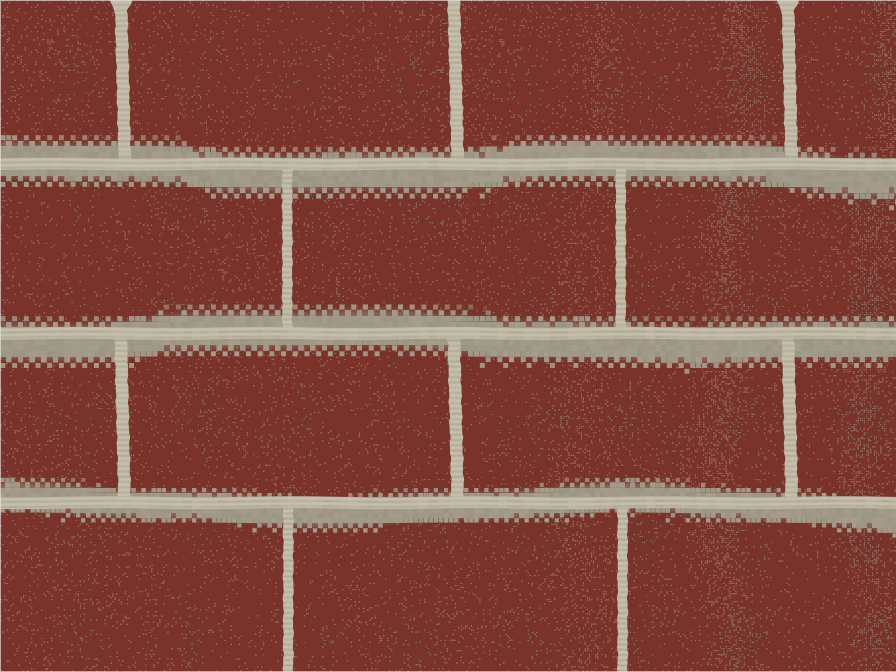
Give the GLSL for this pattern, as a Shadertoy shader.

```glsl
// Four courses of red brick in running bond with woven, pale mortar joints.
// Blocky dust is laid along the bed joints by ordered dithering; cellular
// specks gather in vertical streaks shaped by layered sines.

const float COURSE = 0.252;       // height of one course
const float BRICK = 0.4965;       // length of one brick
const float FIRST_JOINT = 0.181;  // x of the first upright joint
const vec3 RED = vec3(0.48, 0.20, 0.17);
const vec3 ROSE = vec3(0.56, 0.43, 0.38);
const vec3 DUST = vec3(0.63, 0.60, 0.53);
const vec3 CREAM = vec3(0.73, 0.71, 0.64);
const vec3 PALE = vec3(0.91, 0.89, 0.87);

float hash(vec2 p) {
    vec3 q = fract(vec3(p.xyx) * 0.1031);
    q += dot(q, q.yzx + 33.33);
    return fract((q.x + q.y) * q.z);
}

// Coverage of a signed distance, smoothed over one pixel
float fill(float d, float px) {
    return clamp(0.5 - d / px, 0.0, 1.0);
}

float bayer2(vec2 a) {
    a = floor(a);
    return fract(a.x * 0.5 + a.y * a.y * 0.75);
}

float bayer4(vec2 a) {
    return bayer2(a * 0.5) * 0.25 + bayer2(a);
}

// Share of cells that hold a speck
float speckDensity(vec2 p) {
    float sway = 0.02 * sin(p.y * 5.0 - 3.2) + 0.008 * sin(p.y * 17.0);
    float wave = 0.5 + 0.5 * cos((p.x - 0.87 - sway) * 29.0);
    float streak = pow(wave, 5.0) * smoothstep(0.6, 1.1, p.x);
    float haze = 0.5 + 0.5 * sin(p.x * 11.0 + 0.6) * sin(p.y * 7.0 + p.x * 3.0);
    return 0.06 + 0.06 * haze + 0.28 * streak;
}

float specks(vec2 p, float cell, float px) {
    vec2 id = floor(p / cell);
    vec2 jitter = vec2(hash(id + 17.0), hash(id + 53.0));
    vec2 q = p - (id + 0.3 + 0.4 * jitter) * cell;
    return step(hash(id), speckDensity(p)) * fill(length(q) - 0.0011, px);
}

// Dust density around bed joint k, at height dy above it
float dustDensity(float x, float dy, float k) {
    float drift = -0.011 * cos(6.5 * x + 3.1416 * k) - 0.003
                + 0.003 * sin(21.0 * x + k) - 0.010 * smoothstep(0.9, 1.3, x);
    float reach = k < 1.5 ? 0.036 : 0.048;
    return 1.0 - abs(dy - drift) / reach;
}

vec3 addDust(vec3 col, vec2 p, float k, float px) {
    float size = k < 1.5 ? 0.0075 : 0.0087;
    vec2 q = p - vec2(0.0, k * COURSE);
    vec2 id = floor(q / size);
    vec2 center = (id + 0.5) * size;
    float density = dustDensity(center.x, center.y, k);
    float grain = hash(id + 90.0 * k);

    // Thin film between the grains
    float film = smoothstep(0.3, 0.65, dustDensity(q.x, q.y, k));
    col = mix(col, ROSE, 0.85 * film);

    // Square grains, merging where dense and fading above the joint
    vec2 off = abs(q - center);
    float halfSide = size * mix(0.42, 0.6, smoothstep(0.3, 0.7, density));
    float block = fill(max(off.x, off.y) - halfSide, px);
    float on = step(0.04 + 0.55 * bayer4(id) + 0.12 * grain, density);
    float fade = center.y > 0.0 ? mix(0.5, 1.0, smoothstep(0.1, 0.4, density)) : 1.0;
    return mix(col, DUST * (0.97 + 0.06 * grain), block * on * fade);
}

// Fine ridges across the thread, broken into lighter and darker patches
vec3 weave(float along, float across, float patchLength) {
    float ridge = 0.5 + 0.5 * sin(across * 6.2832 / 0.0078);
    float tone = hash(vec2(floor(along / patchLength), 7.0));
    return mix(CREAM * 1.06, DUST * 1.02, 0.65 * ridge * (0.5 + 0.5 * tone));
}

// Signed distance to the nearest upright joint in its course
float uprightJoint(vec2 p) {
    float row = floor(p.y / COURSE);
    float odd = mod(row, 2.0);
    float start = FIRST_JOINT + 0.5 * BRICK * (1.0 - odd);
    float col = floor((p.x - start) / BRICK + 0.5);
    float t = fract(p.y / COURSE);
    float lean = (0.5 - t) * 0.006 * odd + 0.004 * (hash(vec2(col, row) + 3.0) - 0.5);
    float wobble = 0.0006 * sin(p.y * 190.0 + row) + 0.0004 * sin(p.y * 410.0);
    float flare = 0.007 * smoothstep(0.982, 1.0, p.y) * (1.0 - mod(col, 2.0));
    float halfWidth = 0.0075 + 0.0018 * odd + flare;
    return abs(p.x - start - col * BRICK - lean + wobble) - halfWidth;
}

void mainImage(out vec4 fragColor, in vec2 fragCoord) {
    vec2 p = fragCoord / iResolution.y;
    float px = 1.0 / iResolution.y;
    float k = clamp(floor(p.y / COURSE + 0.5), 1.0, 3.0);

    // Brick faces
    vec3 col = mix(RED, DUST, 0.6 * specks(p, 1.0 / 330.0, px));
    col = addDust(col, p, k, px);

    // Mortar
    col = mix(col, weave(p.y, p.y, 0.0078), fill(uprightJoint(p), px));
    float bedY = p.y - k * COURSE + 0.0008 * sin(p.x * 23.0 + k);
    col = mix(col, weave(p.x, bedY, 0.013), fill(abs(bedY) - 0.0088, px));

    // Pale hairline at the rim
    float rim = min(p.x, min(p.y, 1.0 - p.y));
    col = mix(col, PALE, fill(rim - 0.001, px));
    fragColor = vec4(col, 1.0);
}
```
